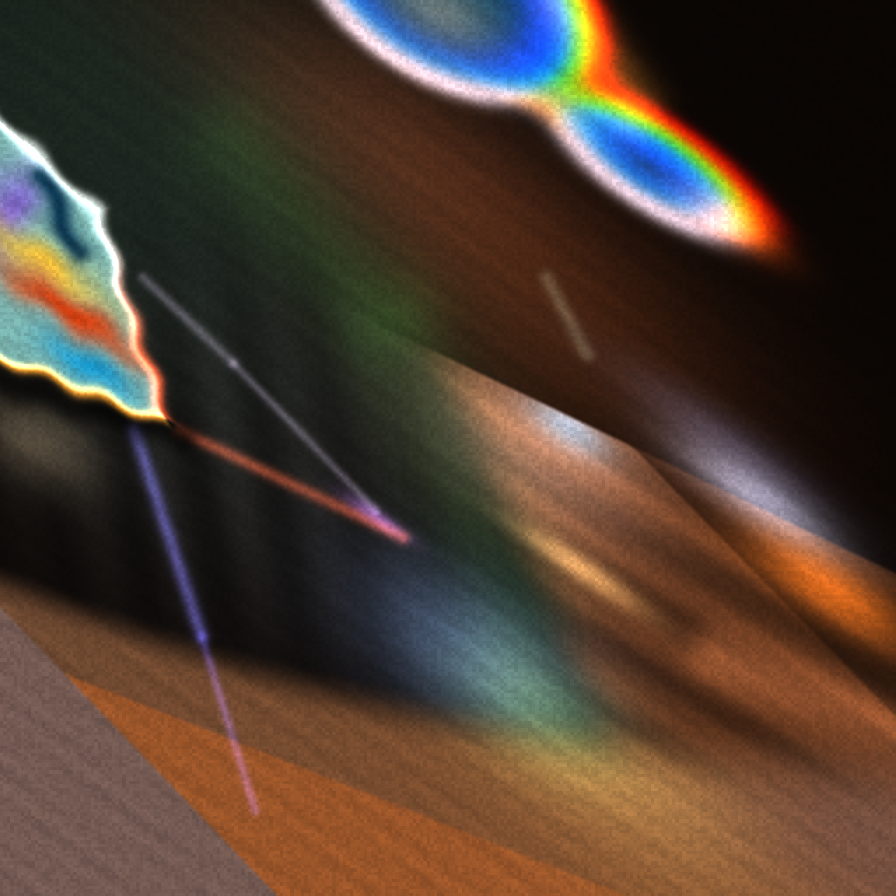
Reproduce this background procedurally as a WebGL 2 fragment shader.

```glsl
#version 300 es
precision highp float;
// Prismatic light caustics: dispersed rims, a faceted gem and warm diagonal beams in the dark.
uniform vec2 u_resolution;
out vec4 fragColor;

// Shared downward lean of the light
const mat2 LEAN = mat2(.825, .565, -.565, .825);

// Soft leaning ellipse: centre x, y and radii along, across
float glow(vec2 p, float x, float y, float along, float across) {
  vec2 q = LEAN * (p - vec2(x, y)) / vec2(along, across);
  return exp(-dot(q, q));
}

// Approximate signed distance to a leaning ellipse
float ellipse(vec2 p, float x, float y, float along, float across) {
  return (length(LEAN * (p - vec2(x, y)) / vec2(along, across)) - 1.) * across;
}

// Signed distance to a line, positive on its left
float side(vec2 p, float ax, float ay, float bx, float by) {
  vec2 d = normalize(vec2(bx - ax, by - ay));
  return d.x * (p.y - ay) - d.y * (p.x - ax);
}

// Soft line segment
float streak(vec2 p, float ax, float ay, float bx, float by, float width) {
  vec2 d = vec2(bx - ax, by - ay), q = p - vec2(ax, ay);
  q = (q - d * clamp(dot(q, d) / dot(d, d), 0., 1.)) / width;
  return exp(-dot(q, q));
}

// One below a line, zero above
float under(float d) { return smoothstep(.003, -.003, d); }

float hash(vec2 p) { return fract(sin(dot(p, vec2(127.1, 311.7))) * 43758.5); }

// Dark haze, green diagonal veil and blue pool
vec3 haze(vec2 p) {
  vec3 c = vec3(.04, .022, .014);
  c += vec3(.06, .12, .1) * glow(p, .08, .9, .4, .25);
  c += vec3(.06, .07, .075) * glow(p, .27, .5, .3, .22);
  c += vec3(.2, .09, .05) * glow(p, .43, .85, .25, .09);
  c += vec3(.18, .08, .03) * glow(p, .62, .64, .26, .12);
  c += vec3(.03, .085, .03) * (streak(p, .26, .84, .43, .65, .055) + streak(p, .44, .63, .58, .32, .06));
  c += vec3(.2, .27, .4) * glow(p, .53, .27, .14, .075);
  // Faint leaning columns
  return c * (1. + .3 * sin((p.x + .2 * p.y) * 75.) * glow(p, .2, .45, .2, .2));
}

// Peach and copper beams on the right
vec3 beams(vec2 p) {
  float top = side(p, .47, .615, 1., .36);
  float below = under(top);
  float near = under(side(p, .6, .61, 1., .2));
  float start = smoothstep(-.015, .05, side(p, .47, .615, .6, .32));
  float bands = .8 + .2 * sin(top * 95. + p.x * 9.);
  vec3 c = vec3(.33, .18, .095) * below * start * bands * mix(.5, 1., near);
  c += vec3(.33, .27, .25) * below * near * glow(p, .6, .5, .14, .08);
  c += vec3(.15, .38, .55) * below * glow(p, .635, .523, .05, .022);
  c += vec3(.6, .45, .26) * glow(p, .65, .365, .08, .013);
  c += vec3(.55, .56, .66) * glow(p, .845, .445, .1, .026);
  c += vec3(.72, .33, .06) * below * glow(p, .925, .345, .1, .03);
  c += vec3(.13, .14, .2) * glow(p, .81, .51, .13, .025);
  c += vec3(.3, .17, .1) * streak(p, .8, .27, 1., .18, .03);
  // Thin filament above
  return c + vec3(.14, .17, .15) * streak(p, .61, .69, .655, .605, .008);
}

// Warm folded floor
vec3 ground(vec2 p) {
  vec3 c = mix(vec3(.42, .28, .19), vec3(.54, .32, .17), p.x);
  c = mix(c, vec3(.6, .33, .16), under(side(p, .08, .245, .7, 0.)));
  c = mix(c, vec3(.45, .35, .32), under(side(p, .07, .25, .31, 0.)));
  c += vec3(.22, .2, .1) * glow(p, .72, .14, .2, .09);
  return mix(c, vec3(.46, .31, .25), glow(p, 1., .05, .25, .12));
}

// Rim whose colour channels separate on the far side
vec3 caustic(vec2 p) {
  float body = ellipse(p, .49, 1.02, .17, .098);
  float tail = ellipse(p, .722, .813, .105, .035);
  float h = clamp(.5 + (tail - body) / .04, 0., 1.);
  float d = mix(tail, body, h) - .02 * h * (1. - h);
  float spread = smoothstep(-.03, .04, side(p, .5, .95, .84, .74));
  vec3 e = d - spread * vec3(.018, .006, -.008);
  e /= mix(vec3(.011), vec3(.014, .019, .028), step(e, vec3(0)));
  vec3 c = vec3(.85, .78, .86) * exp(-e * e);
  c += vec3(.04, .24, .34) * smoothstep(0., -.03, d);
  c += vec3(.3, .18, .1) * glow(p, .49, .99, .07, .035);
  c += vec3(.42, .24, .07) * streak(p, .63, 1., .71, .88, .028);
  return c + vec3(.6, .17, .02) * glow(p, .82, .75, .06, .02);
}

// Faceted gem with spectral patches, laid over colour c
vec3 gem(vec2 p, vec3 c) {
  p += .004 * sin(p.yx * 95.);
  float base = -side(p, 0., .6, .185, .53);
  float rim = max(side(p, 0., .865, .11, .76), side(p, .11, .76, .185, .53));
  vec3 g = vec3(.48, .7, .68);
  g = mix(g, vec3(.5, .4, .8), glow(p, .01, .77, .03, .05));
  g = mix(g, vec3(.05, .22, .32), streak(p, .05, .8, .085, .72, .014));
  g = mix(g, vec3(.95, .78, .25), glow(p, .05, .705, .08, .02));
  g = mix(g, vec3(.85, .25, .06), glow(p, .08, .65, .1, .018));
  g = mix(g, vec3(.1, .6, .8), glow(p, .1, .59, .055, .018));
  c *= 1. - .65 * streak(p, 0., .575, .2, .515, .018);
  c = mix(c, g, under(max(rim, base)));
  vec3 edge = mix(vec3(.9, .3, .15), vec3(.75), smoothstep(.6, .75, p.y));
  c += edge * exp(-pow(rim / .007, 2.)) * under(base);
  return c + vec3(.9, .55, .12) * exp(-pow(base / .006, 2.)) * under(rim);
}

// Thin refracted rays on the left
vec3 rays(vec2 p) {
  vec3 c = vec3(.22, .2, .24) * (streak(p, .16, .69, .26, .595, .006) + streak(p, .26, .595, .42, .43, .005));
  c += vec3(.45, .17, .1) * streak(p, .2, .52, .45, .4, .007);
  c += vec3(.4, .24, .5) * glow(p, .42, .423, .04, .008);
  c += vec3(.26, .23, .18) * glow(p, .04, .51, .07, .04);
  c += vec3(.22, .21, .45) * streak(p, .15, .52, .225, .29, .008);
  return c + vec3(.12, .1, .3) * streak(p, .225, .29, .285, .095, .005);
}

void main() {
  vec2 p = gl_FragCoord.xy / u_resolution, q = LEAN * p;
  float horizon = .355 - .42 * p.x + .17 * p.x * p.x;
  float floorMask = smoothstep(.02 + .08 * p.x * p.x, -.03, p.y - horizon);
  vec3 c = mix(haze(p) + beams(p), ground(p), floorMask);
  c += vec3(.22, .32, .16) * glow(p, .6, .21, .1, .055);
  c = gem(p, c + caustic(p) + rays(p));
  // Fine striations and grain
  c *= 1. + .05 * sin(q.y * 230.) * sin(q.y * 47. + q.x * 9.);
  c *= .93 + .14 * hash(floor(p * 256.));
  fragColor = vec4(clamp(c, 0., 1.), 1.);
}
```
